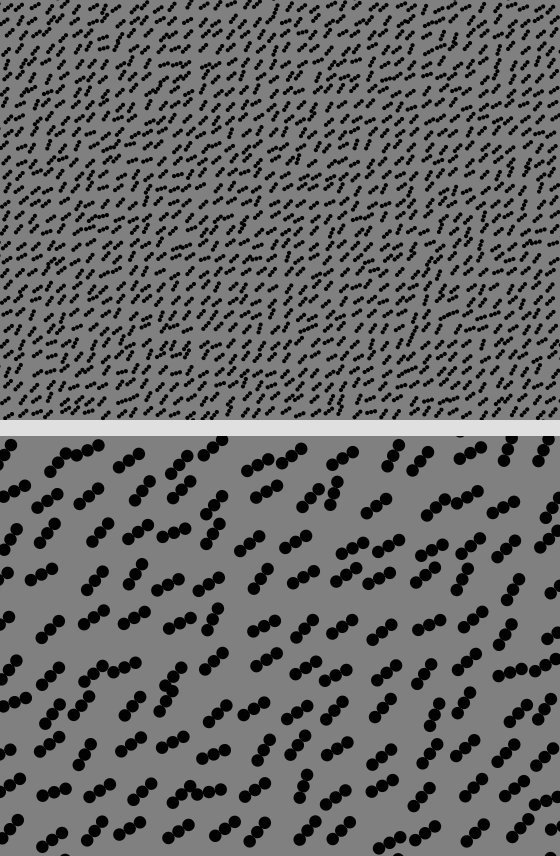
Top: the whole. Bottom: its middle third, enlarged.
Write a Shadertoy shader that draws this pattern.

```glsl
// Short chains of three black dots on mid grey, one chain per cell of a
// square grid. Each chain is shifted and turned at random about a common
// diagonal; the nearest dot is found by searching the neighbouring cells.

const float ROWS = 30.0;          // grid cells over the canvas height
const float DOT_RADIUS = 0.148;   // lengths below are in cell units
const float DOT_SPACING = 0.285;
const float SHIFT = 0.23;         // largest offset from the cell centre
const float MEAN_ANGLE = 0.76;    // radians, counterclockwise from the x axis
const float ANGLE_SPREAD = 0.56;  // largest turn away from the mean angle
const float EDGE_PIXELS = 1.0;    // width of the smoothed edge
const vec3 GROUND = vec3(0.5);
const vec3 INK = vec3(0.008);

// Sine hash: a value from 0 to 1 for each cell and seed
float hash(vec2 cell, float seed) {
    return fract(sin(dot(cell, vec2(127.1, 311.7)) + seed * 74.7) * 43758.5453);
}

// Signed distance to a chain of three dots centred at the origin
float chainDistance(vec2 p, float angle) {
    vec2 along = vec2(cos(angle), sin(angle));
    float steps = clamp(round(dot(p, along) / DOT_SPACING), -1.0, 1.0);
    return length(p - along * steps * DOT_SPACING) - DOT_RADIUS;
}

// Signed distance to the chain that belongs to one cell
float cellDistance(vec2 p, vec2 cell) {
    vec2 jitter = vec2(hash(cell, 1.0), hash(cell, 2.0)) * 2.0 - 1.0;
    vec2 centre = cell + 0.5 + SHIFT * jitter;
    // The sum of two hashes favours angles close to the mean
    float turn = hash(cell, 3.0) + hash(cell, 4.0) - 1.0;
    return chainDistance(p - centre, MEAN_ANGLE + ANGLE_SPREAD * turn);
}

void mainImage(out vec4 fragColor, in vec2 fragCoord) {
    float cellsPerPixel = ROWS / iResolution.y;
    vec2 p = fragCoord * cellsPerPixel;
    vec2 home = floor(p);

    // Nearest chain among the home cell and its eight neighbours
    float nearest = 10.0;
    for (int y = -1; y <= 1; y++) {
        for (int x = -1; x <= 1; x++) {
            nearest = min(nearest, cellDistance(p, home + vec2(x, y)));
        }
    }

    // Linear edge, so that coverage follows the distance in pixels
    float coverage = clamp(0.5 - nearest / (cellsPerPixel * EDGE_PIXELS), 0.0, 1.0);
    fragColor = vec4(mix(GROUND, INK, coverage), 1.0);
}
```
